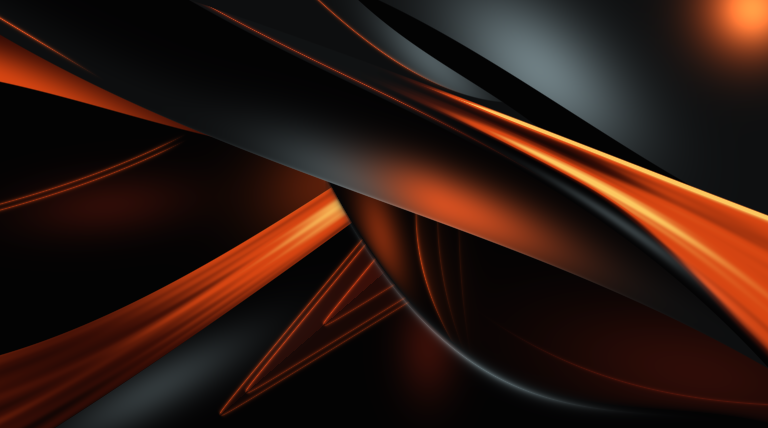
Reproduce this background procedurally as a Shadertoy shader.

```glsl
// Glossy dark blades and glowing ember ribbons sweeping across a black field.
// Edges are cubic height curves; layers are stacked back to front and lit by
// elliptical glows, a heat ramp and gradient-noise streaks.

const vec3 INK = vec3(.012, .01, .012);
const vec3 RUST = vec3(.22, .05, .02);
const vec3 ORANGE = vec3(.84, .27, .07);
const vec3 GOLD = vec3(.99, .78, .38);
const vec3 STEEL = vec3(.26, .3, .31);
const float STREAK = .22;  // strength of the ribbon streaks
const float HAIR = .0028;  // width of the fine lines
const float WIDTH = 1.786; // right end of the long curves

// Cubic through four heights spaced evenly from x = a to x = b
float curve(float x, float a, float b, vec4 h) {
    float s = 3. * (x - a) / (b - a);
    vec3 d = h.yzw - h.xyz;
    vec2 e = d.yz - d.xy;
    return h.x + s * (d.x + (s - 1.) * (e.x * .5 + (s - 2.) * (e.y - e.x) / 6.));
}

float above(float d) { return smoothstep(-1., 1., d * iResolution.y); }
float bump(float x, float centre, float r) { x = (x - centre) / r; return exp(-x * x); }
float line(float d, float w) { return exp(-abs(d) / w); }

// Soft ellipse, turned by an angle
float glow(vec2 p, vec2 centre, vec2 radii, float angle) {
    float c = cos(angle), s = sin(angle);
    p = mat2(c, -s, s, c) * (p - centre) / radii;
    return exp(-dot(p, p));
}

// Black, rust, orange, gold
vec3 heat(float t) {
    vec3 c = mix(INK, RUST, smoothstep(0., .35, t));
    c = mix(c, ORANGE, smoothstep(.28, .7, t));
    return mix(c, GOLD, smoothstep(.68, 1.05, t));
}

// Gradient noise
float corner(vec2 cell, vec2 f) {
    float a = 6.2832 * fract(sin(dot(cell, vec2(127.1, 311.7))) * 4375.85);
    return dot(vec2(cos(a), sin(a)), f);
}
float noise(vec2 p) {
    vec2 i = floor(p), f = p - i, u = f * f * (3. - 2. * f), e = vec2(1, 0);
    return mix(mix(corner(i, f), corner(i + e, f - e), u.x),
               mix(corner(i + e.yx, f - e.yx), corner(i + 1., f - 1.), u.x), u.y);
}

// Lower left: dim embers, steel sheet, hairpins and the rising ribbon
vec3 lowerLeft(vec2 p) {
    float lo = p.y - curve(p.x, 0., .833, vec4(-.08, .098, .288, .488));
    float hi = curve(p.x, 0., .833, vec4(.17, .277, .426, .6)) - p.y;
    vec3 col = INK + RUST * .75 * glow(p, vec2(.25, .52), vec2(.2, .07), .1);
    col += ORANGE * .4 * glow(p, vec2(.77, .57), vec2(.17, .13), .4);
    float ray = p.y - curve(p.x, 0., .42, vec4(.523, .565, .616, .679));
    col += ORANGE * .6 * (line(ray, HAIR) + line(ray + .014, HAIR)) * smoothstep(.44, .36, p.x);

    vec3 under = INK + STEEL * .7 * glow(p, vec2(.36, .09), vec2(.26, .06), .5);
    under += RUST * .9 * glow(p, vec2(1, .19), vec2(.07, .12), 0.);
    vec2 q = mat2(.755, -.656, .656, .755) * (p - vec2(.512, .028));
    for (float i = 0.; i < 3.; i++) {
        float s = q.x - .08 * i * i;
        float d = abs(q.y) - .165 * sqrt(max(s * (s + .07), 0.));
        float fade = smoothstep(0., .01, s) * (q.y > 0. ? .7 : .4);
        under += fade * (ORANGE * line(d, HAIR) + RUST * .45 * above(-d));
    }
    col = mix(under, col, above(lo));

    float v = lo / (lo + hi);
    float t = mix(.3, .64, smoothstep(.1, .75, p.x)) - .12 * smoothstep(.35, 0., v);
    t += STREAK * noise(vec2(v * 9., p.x * 2.)) + .15 * line(hi, .005);
    t += .4 * bump(v, .5, .25) * bump(p.x, .84, .22);
    return mix(col, heat(t), above(lo) * above(hi));
}

// Lower right: folded dark cavity
vec3 cavity(vec2 p) {
    vec3 col = INK + ORANGE * .55 * glow(p, vec2(.89, .45), vec2(.045, .13), .3);
    col += RUST * .75 * glow(p, vec2(1.62, .13), vec2(.36, .14), -.2);
    for (float i = 0.; i < 3.; i++) {
        float d = p.x - .972 - .05 * i - (.95 - .35 * i) * pow(.5 - p.y, 2.);
        float fold = line(d, HAIR) + .35 * above(d) * line(d, .025);
        col += ORANGE * fold * bump(p.y, .38, .14) * .7 / (1. + 2.5 * i);
    }
    float seam = p.y - curve(p.x, 1.15, WIDTH, vec4(.25, .14, .08, .055));
    return col + RUST * .8 * line(seam, HAIR) * smoothstep(1.1, 1.4, p.x);
}

// Upper right: steel sheets, black gap and a corner light
vec3 upperRight(vec2 p) {
    float sheet = p.y - curve(p.x, .884, 1.628, vec4(1, .865, .709, .558));
    float gap = p.y - curve(p.x, .837, 1.233, vec4(1, .895, .809, .721));
    float crease = p.y - curve(p.x, .744, 1.093, vec4(1, .902, .826, .777));
    vec3 back = INK + STEEL * (.15 + glow(p, vec2(1.01, .86), vec2(.17, .06), -.75) * above(crease));
    back += ORANGE * .8 * line(crease, HAIR) * smoothstep(1.1, .9, p.x);
    vec3 front = INK + STEEL * (.16 + 1.45 * glow(p, vec2(1.26, .835), vec2(.25, .13), -.7));
    front += ORANGE * .95 * glow(p, vec2(1.75, .98), vec2(.12), 0.);
    front += GOLD * .4 * glow(p, vec2(1.76, .98), vec2(.07), 0.);
    return mix(mix(back, INK, above(gap)), front, above(sheet));
}

void mainImage(out vec4 fragColor, in vec2 fragCoord) {
    vec2 p = fragCoord / iResolution.y;
    float x = p.x, b = p.y - curve(x, 0., WIDTH, vec4(.919, .64, .419, .144));
    float lo = p.y - curve(x, .442, WIDTH, vec4(1, .772, .528, .151));
    float hi = curve(x, .442, WIDTH, vec4(1, .842, .672, .5)) - p.y;

    // Cavity with its curved steel rim
    float rim = p.y - curve(x, .767, WIDTH, vec4(.581, .163, .051, .012));
    float right = above(x - .76);
    vec3 col = mix(lowerLeft(p), cavity(p), above(rim) * right);
    col = mix(col, INK, line(rim, .012) * right);
    col += STEEL * 1.3 * line(rim + .012, .009) * bump(x, 1.12, .24);

    // Ember wedge under the left end of the blade
    float wedge = p.y - curve(x, 0., .558, vec4(.809, .763, .712, .667));
    float ember = (.72 - .75 * x) * mix(1., .4, clamp(wedge * 9., 0., 1.));
    col = mix(col, heat(ember), above(wedge) * above(.56 - x));

    // Main blade with steel sheen and red reflection
    vec3 blade = INK + STEEL * bump(b, .02, .09) * (.15 + .8 * bump(x, .82, .2));
    float spread = x < 1.04 ? .15 : .27;
    blade = mix(blade, ORANGE + .06, .9 * bump(b, .045, .075) * bump(x, 1.04, spread));
    blade += STEEL * .8 * line(b, HAIR) * bump(x, .95, .4);
    blade += ORANGE * line(p.y - .958 + .6 * x, HAIR) * smoothstep(.25, .05, x);
    col = mix(col, blade, above(b));

    // Bright ribbon, coloured by its cross position v
    float v = lo / max(lo + hi, .001), grow = smoothstep(.8, 1.25, x);
    float start = mix(.3, .02, smoothstep(1.35, 1.75, x));
    float body = smoothstep(start, start + .16, v);
    body *= 1. - .75 * bump(v, .78, .14) * smoothstep(1.6, 1.3, x);
    float t = grow * body * (.64 + STREAK * noise(vec2(v * 14., x * 1.5)));
    t += .45 * bump(v, .5, .09) * bump(x, 1.36, .28);
    t += .75 * line(hi - .006, .006) * smoothstep(.9, 1.2, x);
    t += .55 * line(lo - .012, .004) * smoothstep(1.35, .9, x);
    float sheen = .2 - .2 * grow + .75 * bump(v, .16, .08) * bump(x, 1.46, .2);
    right = above(x - .442);
    col = mix(col, heat(t) + STEEL * sheen, above(lo) * right);
    col = mix(col, upperRight(p), above(-hi) * right);
    fragColor = vec4(clamp(col, 0., 1.), 1);
}
```
